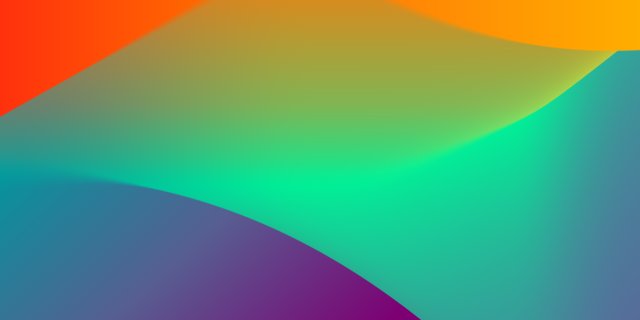
A Shadertoy shader for this background:

```glsl
// Abstract wallpaper of overlapping colour sheets: a warm-to-green band, a mint fold,
// a plum hill and two hot corners. Each sheet is a gradient bounded by a height curve;
// the sheets are layered back to front with edges that sharpen along their length.

// Sheet colours
const vec3 MINT        = vec3(0.00, 0.94, 0.59);
const vec3 TEAL        = vec3(0.00, 0.64, 0.63);
const vec3 DUSK        = vec3(0.42, 0.30, 0.61);
const vec3 MOSS_LEFT   = vec3(0.42, 0.50, 0.43);
const vec3 MOSS_RIGHT  = vec3(0.50, 0.71, 0.33);
const vec3 AMBER_LEFT  = vec3(0.78, 0.45, 0.20);
const vec3 AMBER_RIGHT = vec3(0.84, 0.55, 0.12);
const vec3 LAGOON      = vec3(0.02, 0.58, 0.61);
const vec3 SLATE       = vec3(0.34, 0.37, 0.57);
const vec3 PLUM        = vec3(0.49, 0.00, 0.45);
const vec3 RED         = vec3(1.00, 0.19, 0.05);
const vec3 ORANGE      = vec3(1.00, 0.42, 0.00);
const vec3 TANGERINE   = vec3(1.00, 0.52, 0.02);
const vec3 GOLD        = vec3(1.00, 0.68, 0.00);
const vec3 RIM_LIGHT   = vec3(0.10, 0.15, 0.00);
const vec3 HILL_SHADE  = vec3(0.25, 0.50, 0.50);

// Heights of the band's colour stops
const float BAND_LOW  = 0.42;
const float BAND_MID  = 0.67;
const float BAND_HIGH = 1.00;

// Edge half-width where a border is crisp
const float CRISP = 0.003;

// Linear ramp clamped to 0..1
float ramp(float a, float b, float x) {
    return clamp((x - a) / (b - a), 0.0, 1.0);
}

// Three-stop gradient
vec3 gradient(vec3 a, vec3 b, vec3 c, float low, float mid, float high, float x) {
    return mix(mix(a, b, ramp(low, mid, x)), c, ramp(mid, high, x));
}

// Rounded version of max(x, 0)
float softHinge(float x, float radius) {
    return 0.5 * (x + sqrt(x * x + radius * radius));
}

// Coverage from a signed height, never narrower than a pixel
float cover(float d, float width) {
    float w = max(width, 1.0 / iResolution.y);
    return smoothstep(-w, w, d);
}

// Border curves: height as a function of x
float ridgeHeight(float x) {
    return 0.41 + 0.045 * exp(-6.0 * x)
         + 0.85 * softHinge(x - 0.575, 0.08)
         + 0.75 * softHinge(x - 0.84, 0.04);
}

float hillHeight(float x) {
    return 0.455 - 1.189 * pow(max(x, 0.0), 2.295);
}

float arcHeight(float x) {
    return 0.841 + 1.3 * (x - 0.955) * (x - 0.955);
}

float cornerHeight(float x) {
    return 0.635 + 1.123 * x;
}

// Sheet gradients
vec3 bandColor(vec2 p, float aboveRidge) {
    vec3 left = gradient(TEAL, MOSS_LEFT, AMBER_LEFT, BAND_LOW, BAND_MID, BAND_HIGH, p.y);
    vec3 right = gradient(MINT, MOSS_RIGHT, AMBER_RIGHT, BAND_LOW, BAND_MID, BAND_HIGH, p.y);
    float rim = exp(-max(aboveRidge, 0.0) / 0.06) * smoothstep(0.5, 0.9, p.x);
    return mix(left, right, smoothstep(0.0, 0.5, p.x)) + RIM_LIGHT * rim;
}

vec3 foldColor(vec2 p, float aboveRidge, float aboveHill) {
    vec3 lit = mix(TEAL, MINT, smoothstep(0.0, 0.5, p.x));
    float depth = 0.95 * max(-aboveRidge, 0.0) + 0.5 * smoothstep(0.8, 1.0, p.x);
    vec3 color = mix(lit, DUSK, 1.0 - exp(-1.2 * depth));
    float shade = 0.28 * exp(-max(aboveHill, 0.0) / 0.05) * smoothstep(0.25, 0.5, p.x);
    return mix(color, HILL_SHADE, shade);
}

vec3 hillColor(vec2 p) {
    float along = p.x + 0.55 * (0.45 - p.y);
    return gradient(LAGOON, SLATE, PLUM, 0.0, 0.42, 0.86, along);
}

void mainImage(out vec4 fragColor, in vec2 fragCoord) {
    vec2 p = fragCoord / iResolution.xy;
    float aboveRidge = p.y - ridgeHeight(p.x);
    float aboveHill = p.y - hillHeight(p.x);

    // Band over the mint fold; their border melts away to the left
    float ridgeWidth = mix(0.08, CRISP, smoothstep(0.45, 0.85, p.x));
    vec3 color = mix(foldColor(p, aboveRidge, aboveHill), bandColor(p, aboveRidge),
                     cover(aboveRidge, ridgeWidth));

    // Plum hill
    float hillWidth = mix(0.06, CRISP, smoothstep(0.0, 0.25, p.x));
    color = mix(color, hillColor(p), cover(-aboveHill, hillWidth));

    // Hot corners
    float cornerWidth = mix(CRISP, 0.022, smoothstep(0.1, 0.33, p.x));
    color = mix(color, mix(RED, ORANGE, ramp(0.0, 0.33, p.x)),
                cover(p.y - cornerHeight(p.x), cornerWidth));
    float arcWidth = mix(0.022, CRISP, smoothstep(0.6, 0.85, p.x));
    color = mix(color, mix(TANGERINE, GOLD, ramp(0.62, 1.0, p.x)),
                cover(p.y - arcHeight(p.x), arcWidth));

    fragColor = vec4(color, 1.0);
}
```
